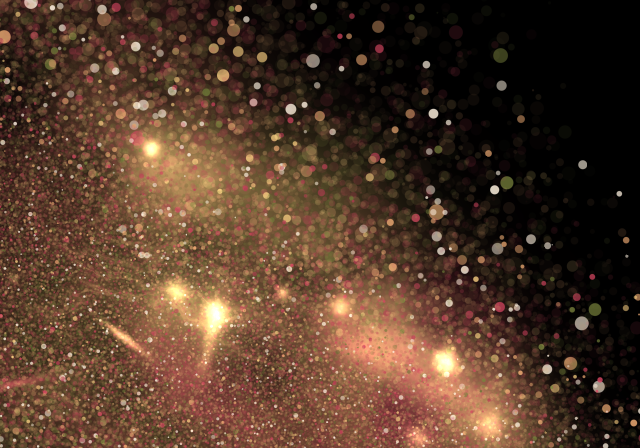
Write a WebGL 2 fragment shader that draws this background.

```glsl
#version 300 es
precision highp float;

uniform vec2 u_resolution;
out vec4 fragColor;

const vec3 BROWN = vec3(0.33, 0.225, 0.155);
const vec3 CREAM = vec3(1.00, 0.83, 0.52);
const vec3 PEACH = vec3(0.95, 0.68, 0.46);
const vec3 ROSE = vec3(0.82, 0.27, 0.37);
const vec3 MAGENTA = vec3(0.75, 0.10, 0.34);
const vec3 OLIVE = vec3(0.48, 0.52, 0.24);
const vec3 WHITE = vec3(1.00, 0.95, 0.88);
const int LAYERS = 26;

vec3 hash3(vec3 v) {
  v = fract(v * vec3(0.1031, 0.1030, 0.0973));
  v += dot(v, v.yxz + 33.33);
  return fract((v.xxy + v.yxx) * v.zyx);
}

float noise(vec2 p) {
  vec2 i = floor(p), f = fract(p);
  f = f * f * (3.0 - 2.0 * f);
  float a = hash3(vec3(i, 5.0)).x;
  float b = hash3(vec3(i + vec2(1, 0), 5.0)).x;
  float c = hash3(vec3(i + vec2(0, 1), 5.0)).x;
  float d = hash3(vec3(i + vec2(1, 1), 5.0)).x;
  return mix(mix(a, b, f.x), mix(c, d, f.x), f.y);
}

float fbm(vec2 p) {
  float sum = 0.0, amp = 0.5;
  for (int i = 0; i < 5; i++) {
    sum += amp * noise(p);
    p = mat2(1.6, 1.2, -1.2, 1.6) * p + 17.0;
    amp *= 0.5;
  }
  return sum;
}

// Maps into a frame whose first axis points along the angle
mat2 frame(float angle) {
  float c = cos(angle), s = sin(angle);
  return mat2(c, -s, s, c);
}

float glow(vec2 p, vec2 centre, vec2 size, float angle) {
  vec2 d = frame(angle) * (p - centre) / size;
  return exp(-dot(d, d));
}

// Bright core with a wide, faint skirt
float star(vec2 p, vec2 centre, float size) {
  float d = length(p - centre) / size;
  return exp(-d * d) + 0.35 * exp(-d * 0.8);
}

// Distance towards the empty right side and upper right corner
float outward(vec2 p) {
  return dot(p, vec2(0.69, 0.73)) + 0.25 * smoothstep(1.08, 1.45, p.x) * (1.0 - p.y);
}

// Local illumination: fades outward and in the upper left
float daylight(vec2 p) {
  float shade = 0.85 * glow(p, vec2(-0.05, 0.80), vec2(0.30, 0.30), 0.0);
  return smoothstep(1.14, 0.70, outward(p)) * (1.0 - shade);
}

// Blur radius: fine in the focal strip, wide towards the top
float blurRadius(vec2 p) {
  float q = dot(p, vec2(0.5, 0.85));
  return 0.0026 + 0.0115 * smoothstep(0.42, 1.25, q) + 0.003 * smoothstep(0.35, 0.0, q);
}

vec3 discTint(float h) {
  vec3 c = h < 0.36 ? PEACH : h < 0.66 ? ROSE : h < 0.86 ? OLIVE : CREAM;
  return c * (0.8 + 0.25 * fract(h * 37.0));
}

// One jittered disc per cell; rgb is its tint, a its coverage
vec4 discLayer(vec2 p, float cells, float seed) {
  mat2 turn = frame(seed * 1.37);
  vec2 offset = vec2(17.3, 41.7) * (seed + 1.0);
  vec2 g = turn * p * cells + offset;
  vec2 id = floor(g);
  vec3 place = hash3(vec3(id, seed + 2.0));
  vec3 look = hash3(vec3(id, seed + 71.0));
  float radius = mix(0.17, 0.30, place.z);
  vec2 centre = id + mix(vec2(radius), vec2(1.0 - radius), place.xy);
  vec2 home = ((centre - offset) / cells) * turn;
  float misfit = log2(0.25 / cells / blurRadius(home));
  float reach = smoothstep(1.56, 0.85, outward(home));
  float light = daylight(home);
  float chance = exp(-1.5 * misfit * misfit) * reach;
  float aa = cells / u_resolution.y;
  float shape = 1.0 - smoothstep(radius - 0.7 * aa, radius + 0.7 * aa, length(g - centre));
  float spark = step(0.945, look.y);
  float alpha = (0.06 + 0.32 * look.y * look.y) * (0.42 + 0.58 * light);
  alpha = mix(alpha, 0.45 + 0.4 * fract(look.y * 173.0), spark);
  vec3 tint = mix(discTint(look.x), WHITE, spark * step(0.72, fract(look.x * 11.0)));
  return vec4(tint, shape * alpha * step(look.z, chance));
}

vec3 haze(vec2 p) {
  float cloud = fbm(p * 5.0), hue = fbm(p * 3.2 + 9.0);
  float body = daylight(p + 0.16 * (cloud - 0.5));
  vec3 c = mix(BROWN, OLIVE * 0.45, 0.8 * smoothstep(0.48, 0.70, hue));
  c = mix(c, MAGENTA * 0.42, smoothstep(0.42, 0.26, hue) * 0.7);
  c *= body * (0.25 + 1.15 * cloud);
  c += vec3(0.11, 0.015, 0.035) * smoothstep(1.36, 0.95, outward(p)) * cloud * (0.3 + 0.7 * body);
  // Diagonal luminous band and its coloured patches
  c += CREAM * 0.30 * cloud * glow(p, vec2(0.70, 0.38), vec2(0.62, 0.16), -0.69);
  c += CREAM * 1.15 * cloud * glow(p, vec2(0.95, 0.22), vec2(0.23, 0.09), -0.75);
  c += CREAM * 0.55 * cloud * glow(p, vec2(0.46, 0.31), vec2(0.17, 0.10), -0.4);
  c += CREAM * 0.50 * cloud * glow(p, vec2(0.36, 0.65), vec2(0.14, 0.10), -0.7);
  c += MAGENTA * 0.55 * cloud * glow(p, vec2(0.42, 0.15), vec2(0.13, 0.08), -0.7);
  c += ROSE * 0.55 * cloud * glow(p, vec2(0.80, 0.23), vec2(0.08, 0.05), -0.6);
  c += OLIVE * 0.25 * cloud * glow(p, vec2(0.75, 0.60), vec2(0.22, 0.13), -0.5);
  c += ROSE * 0.50 * glow(p, vec2(0.04, 0.145), vec2(0.07, 0.009), 0.2);
  return c;
}

// Thin wisps bent by noise, held to the lower left
float filaments(vec2 p) {
  vec2 warp = vec2(fbm(p * 4.0), fbm(p * 4.0 + 31.0));
  vec2 q = frame(-0.55) * p + 0.35 * warp;
  float ridge = 1.0 - abs(2.0 * fbm(q * vec2(4.0, 11.0)) - 1.0);
  return pow(ridge, 14.0) * glow(p, vec2(0.32, 0.30), vec2(0.42, 0.25), -0.4);
}

vec3 stars(vec2 p) {
  float grain = 0.5 + 1.0 * fbm(p * 38.0);
  vec3 c = CREAM * 1.00 * star(p, vec2(0.483, 0.300), 0.024);
  c += CREAM * 0.55 * star(p, vec2(0.394, 0.349), 0.022);
  c += CREAM * 1.00 * star(p, vec2(0.996, 0.190), 0.023);
  c += CREAM * 0.75 * star(p, vec2(0.338, 0.668), 0.015);
  c += PEACH * 0.65 * star(p, vec2(0.632, 0.346), 0.012);
  c += PEACH * 0.60 * star(p, vec2(0.762, 0.315), 0.018);
  c += CREAM * 0.45 * star(p, vec2(1.097, 0.052), 0.026);
  c += CREAM * 0.45 * star(p, vec2(0.930, 0.020), 0.023);
  c += PEACH * 0.75 * glow(p, vec2(0.279, 0.245), vec2(0.055, 0.008), -0.65);
  c += CREAM * 0.35 * glow(p, vec2(0.470, 0.240), vec2(0.07, 0.014), 1.35);
  return c * grain;
}

void main() {
  vec2 p = gl_FragCoord.xy / u_resolution.y;
  p.x *= 1.43 * u_resolution.y / u_resolution.x;
  vec3 color = haze(p) + PEACH * 0.25 * filaments(p);

  // Discs from the widest blur to the finest dust
  for (int i = 0; i < LAYERS; i++) {
    float k = float(i) / float(LAYERS - 1);
    vec4 disc = discLayer(p, 14.0 * exp2(3.2 * k), float(i));
    color = mix(color, disc.rgb, disc.a);
  }

  // Hot spots add their light on top
  fragColor = vec4(min(color + stars(p), 1.0), 1.0);
}
```
